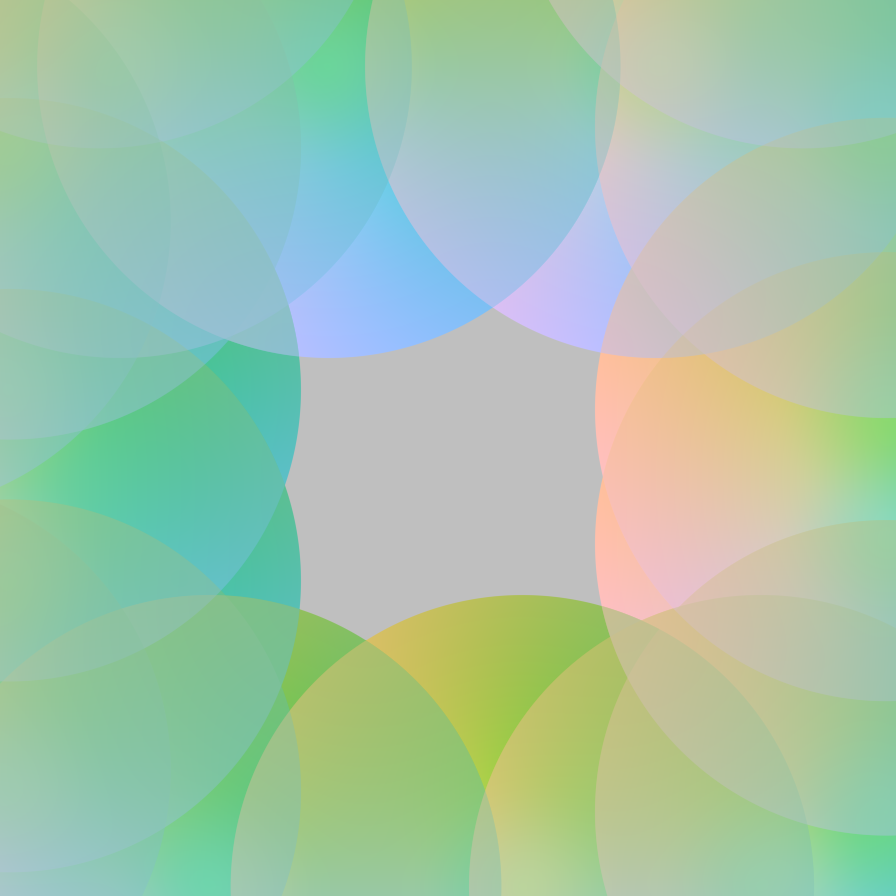
Give the GLSL for this background, as a Shadertoy shader.

```glsl
// Draws a grey field framed by rows of translucent discs with soft, direction-tinted colours.

const vec3 GREY = vec3(0.75);
const vec3 CORE = vec3(0.49, 0.92, 0.55);
const vec3 RIM = vec3(0.675, 0.75, 0.68);
const float RADIUS = 0.3255;

// Tint inside a disc: red falls to the right, blue falls upward, green peaks at the centre.
vec3 discTint(vec2 offset) {
    float r = length(offset);
    vec2 direction = offset / max(r, 1e-4) * smoothstep(0.0, 0.4, r);
    float rest = max(1.0 - r, 0.0);
    vec3 neutral = mix(RIM, CORE, vec3(rest, rest * rest, rest));
    return neutral - 0.33 * vec3(direction.x, 0.0, direction.y);
}

// Adds one disc to the sum: rgb holds weighted tint, a holds coverage.
void addDisc(vec2 p, vec2 center, float pixel, inout vec4 sum) {
    vec2 offset = (p - center) / RADIUS;
    float edge = pixel / RADIUS;
    float coverage = 1.0 - smoothstep(-0.7 * edge, 0.7 * edge, length(offset) - 1.0);
    sum += coverage * vec4(discTint(offset), 1.0);
}

// Adds a row of discs at the given stops along an axis.
void addRow(vec2 p, vec2 origin, vec2 axis, vec4 stops, int count,
            float pixel, inout vec4 sum) {
    for (int i = 0; i < count; i++) {
        addDisc(p, origin + axis * stops[i], pixel, sum);
    }
}

// Averages the overlapping tints, greying them as more discs pile up.
vec3 blendTints(vec4 sum) {
    vec3 tint = sum.rgb / max(sum.a, 1e-4);
    float muting = 0.28 * smoothstep(1.0, 4.0, sum.a);
    return mix(GREY, mix(tint, GREY, muting), min(sum.a, 1.0));
}

void mainImage(out vec4 fragColor, in vec2 fragCoord) {
    vec2 p = fragCoord / iResolution.xy;
    float pixel = 1.0 / min(iResolution.x, iResolution.y);
    vec2 across = vec2(1.0, 0.0);
    vec2 upward = vec2(0.0, 1.0);
    vec4 sum = vec4(0.0);

    // Rows along the four sides
    addRow(p, vec2(0.0104, 0.0), upward, vec4(0.117, 0.352, 0.565, 0.835), 4, pixel, sum);
    addRow(p, vec2(0.9896, 0.0), upward, vec4(0.094, 0.393, 0.543, 0.859), 4, pixel, sum);
    addRow(p, vec2(0.0, 0.0104), across, vec4(0.234, 0.583, 0.849, 0.0), 3, pixel, sum);
    addRow(p, vec2(0.0, 0.926), across, vec4(0.134, 0.367, 0.733, 0.0), 3, pixel, sum);

    // Outer rows, centred beyond the top and left sides
    addRow(p, vec2(0.0, 1.160), across, vec4(0.111, 0.896, 0.0, 0.0), 2, pixel, sum);
    addRow(p, vec2(-0.135, 0.0), upward, vec4(0.141, 0.753, 0.0, 0.0), 2, pixel, sum);

    fragColor = vec4(blendTints(sum), 1.0);
}
```
